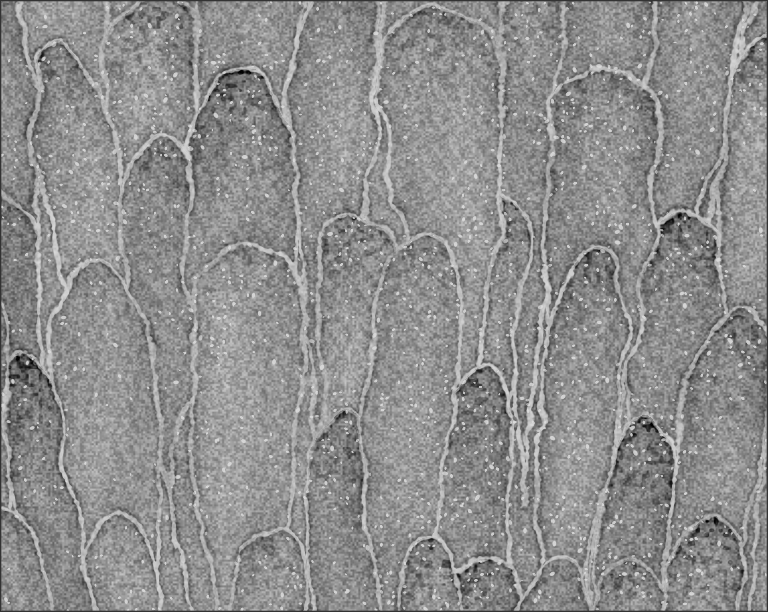
Write a Shadertoy shader that draws this texture.

```glsl
const vec2  PITCH = vec2(0.125, 0.36);      // column and row spacing, canvas heights
const vec2  JITTER = vec2(0.45, 0.5);       // scatter of the tips, in pitches
const vec2  HALF_WIDTH = vec2(0.058, 0.088);
const vec2  CAP_HEIGHT = vec2(0.07, 0.24);  // from blunt to pointed tips
const float SCALE_LENGTH = 0.9;
const float LEAN = 0.16;
const float FAN = 0.22;                     // spread of the scales towards the top
const float BASE_TONE = 0.555;
const float SHADE_RANGE = 0.07;
const float GRAIN = 0.25;
const float RIDGE_WIDTH = 0.0036;
const float RIDGE_TONE = 0.86;
const float SPECK_TONE = 0.87;
const float SPECK_DENSITY = 0.09;
const float FRAME_WIDTH = 0.0026;
const float FRAME_TONE = 0.2;

float hash(vec2 p) {
    return fract(sin(dot(p, vec2(12.9898, 78.233))) * 43758.5);
}

vec2 hash2(vec2 p) {
    return vec2(hash(p), hash(p + 41.7));
}

float noise(vec2 p) {
    vec2 i = floor(p), f = fract(p);
    f = f * f * (3.0 - 2.0 * f);
    return mix(mix(hash(i), hash(i + vec2(1, 0)), f.x),
               mix(hash(i + vec2(0, 1)), hash(i + vec2(1, 1)), f.x), f.y);
}

// Signed distance to one tongue-shaped scale, and depth below its tip
vec2 scaleShape(vec2 p, vec2 id) {
    vec2 tip = (id + vec2(0.5, 0.5 * mod(id.x, 2.0)) + JITTER * (hash2(id) - 0.5)) * PITCH;
    float depth = tip.y - p.y;
    float x = p.x - tip.x - LEAN * (hash(id + 7.3) - 0.5) * depth;
    float taper = 1.0 - smoothstep(0.25, SCALE_LENGTH, depth);
    float halfWidth = max(mix(HALF_WIDTH.x, HALF_WIDTH.y, hash(id + 13.1)) * taper, 0.001);
    float cap = mix(CAP_HEIGHT.x, CAP_HEIGHT.y, hash(id + 19.9));
    vec2 radii = vec2(halfWidth, cap);
    vec2 k = vec2(x, max(cap - depth, 0.0)) / radii;
    float n = length(k);
    float d = n * (n - 1.0) / max(length(k / radii), 1e-4);
    return vec2(max(d, depth - SCALE_LENGTH), depth);
}

// Small bright flakes, at most one per grid cell
float specks(vec2 p, float density) {
    vec2 id = floor(p);
    vec2 c = fract(p) - 0.5 - 0.4 * (hash2(id) - 0.5);
    float a = 6.2832 * hash(id + 3.1);
    c = mat2(cos(a), sin(a), -sin(a), cos(a)) * c;
    float r = mix(0.2, 0.36, hash(id + 5.7));
    float flake = 1.0 - smoothstep(r - 0.1, r + 0.1, length(c * vec2(1.0, 1.5)));
    return flake * step(1.0 - density, hash(id + 11.3));
}

void mainImage(out vec4 fragColor, in vec2 fragCoord) {
    vec2 p = fragCoord / iResolution.y;
    float aspect = iResolution.x / iResolution.y;

    // Fan the scales out and make their sides wander
    vec2 q = p;
    q.x -= FAN * (p.x - 0.5 * aspect) * (p.y - 0.3);
    q.x += 0.024 * (noise(p * 13.0) - 0.5) + 0.008 * (noise(p * 42.0) - 0.5);
    q.y += 0.012 * (noise(p * 30.0 + 9.0) - 0.5);

    // Lay the scales from top to bottom, each lower one covering the upper
    float border = 1.0, depth = 0.4;
    vec2 owner = vec2(0.0);
    float baseRow = floor(q.y / PITCH.y);
    float basePair = floor(q.x / (2.0 * PITCH.x));
    for (int r = 3; r >= -1; r--) {
        for (int s = 0; s < 6; s++) {
            float column = 2.0 * (basePair + float(s % 3 - 1)) + float(s / 3);
            vec2 id = vec2(column, baseRow + float(r));
            vec2 shape = scaleShape(q, id);
            if (shape.x < 0.0) {
                border = -shape.x;
                depth = shape.y;
                owner = id;
            } else {
                border = min(border, shape.x);
            }
        }
    }

    // Soft body shading, darker at the tip and in faint upright streaks
    float tipShade = exp(-8.0 * max(depth, 0.0)) * mix(0.3, 1.0, hash(owner + 23.0));
    float tone = BASE_TONE + SHADE_RANGE * (hash(owner + 31.0) - 0.5);
    tone += 0.06 * smoothstep(0.0, 0.06, border) - 0.1 * tipShade;
    tone += 0.08 * (noise(p * vec2(14.0, 5.0)) - 0.5);
    tone += 0.04 * (noise(q * vec2(90.0, 9.0)) - 0.5);

    // Grain and dark pits
    tone += GRAIN * (noise(p * 310.0) - 0.5) + 0.07 * (noise(p * 120.0) - 0.5);
    tone -= 0.34 * tipShade * smoothstep(0.5, 0.8, noise(p * 135.0 + 17.0));

    // Flakes, crowded near the tips and in patches
    float patchy = smoothstep(0.3, 0.8, noise(p * 9.0 + 4.0));
    float density = SPECK_DENSITY * (0.4 + patchy + 1.8 * tipShade);
    mat2 turn = mat2(0.8, 0.6, -0.6, 0.8);
    float flakes = max(specks(p * 105.0, density), specks(turn * p * 75.0, 0.5 * density));
    tone = mix(tone, SPECK_TONE, 0.85 * flakes);

    // Beaded ridge with a narrow dark groove beside it
    float rough = border + 0.004 * (noise(p * 190.0) - 0.5);
    float width = RIDGE_WIDTH * (0.45 + noise(p * 95.0));
    float strength = mix(0.45, 1.0, noise(p * 11.0 + 2.0)) * mix(0.6, 1.0, noise(p * 170.0));
    float groove = smoothstep(0.002, 0.005, rough) * (1.0 - smoothstep(0.005, 0.012, rough));
    tone -= 0.2 * groove * noise(p * 24.0 + 6.0);
    float ridge = 1.0 - smoothstep(0.4 * width, width + 0.0016, rough);
    tone = mix(tone, RIDGE_TONE, ridge * strength);

    // Thin dark frame
    vec2 inset = min(p, vec2(aspect, 1.0) - p);
    float frame = 1.0 - smoothstep(0.5, 1.2, min(inset.x, inset.y) / FRAME_WIDTH);
    fragColor = vec4(vec3(clamp(mix(tone, FRAME_TONE, frame), 0.0, 1.0)), 1.0);
}
```
